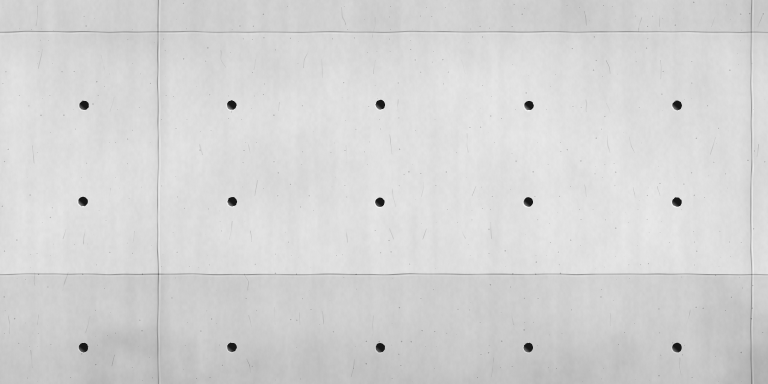
Reproduce this texture procedurally as a Shadertoy shader.

```glsl
// Cast concrete wall: large panels with fine seams, rows of tie holes, stains, pits and scratches.

// Layout, in units of the canvas height
const vec2  SEAM_ORIGIN = vec2(0.411, 0.286);
const vec2  PANEL_SIZE  = vec2(1.545, 0.631);
const float HOLE_PITCH  = 0.38625;              // four holes across a panel
const vec2  HOLE_DROPS  = vec2(0.191, 0.443);   // hole rows below the panel top
const float HOLE_RADIUS = 0.0122;
const float HOLE_JITTER = 0.003;
const float SEAM_HALF_WIDTH = 0.0013;

// Tones
const vec3  TINT        = vec3(1.0);
const float MAIN_TONE   = 0.875;
const float OUTER_TONE  = 0.815;
const float HOLE_DARK   = 0.09;
const float HOLE_LIT    = 0.55;

// Wear
const float CLOUD_AMOUNT   = 0.075;
const float STREAK_AMOUNT  = 0.045;
const float GRAIN_AMOUNT   = 0.035;
const float PIT_AMOUNT     = 0.16;
const float SCRATCH_AMOUNT = 0.13;

float hash(vec2 p) {
    return fract(sin(dot(p, vec2(127.1, 311.7))) * 43758.5453);
}

vec2 hash2(vec2 p) {
    return vec2(hash(p), hash(p + 17.3));
}

float noise(vec2 p) {
    vec2 i = floor(p), f = fract(p);
    f = f * f * (3.0 - 2.0 * f);
    return mix(mix(hash(i), hash(i + vec2(1, 0)), f.x),
               mix(hash(i + vec2(0, 1)), hash(i + vec2(1, 1)), f.x), f.y);
}

float fbm(vec2 p) {
    float sum = 0.0, gain = 0.5;
    for (int i = 0; i < 5; i++) {
        sum += gain * noise(p);
        p = mat2(1.6, 1.2, -1.2, 1.6) * p + 5.7;
        gain *= 0.5;
    }
    return sum;
}

// Smooth coverage of a shape from its signed distance
float cover(float d, float px) {
    return clamp(0.5 - d / px, 0.0, 1.0);
}

float segment(vec2 p, vec2 a, vec2 b) {
    vec2 ab = b - a;
    return length(p - a - ab * clamp(dot(p - a, ab) / dot(ab, ab), 0.0, 1.0));
}

// Broad tone: panel rows, darkening below seams and toward the base, clouds, streaks
float concrete(vec2 p, float row, float fromTop) {
    float tone = row == 0.0 ? MAIN_TONE : OUTER_TONE;
    float stain = fbm(p * vec2(3.0, 5.0) + 9.0);
    tone -= 0.11 * stain * exp(-fromTop * 9.0) * step(0.0, row);
    tone -= 0.05 * smoothstep(0.22, 0.0, p.y);
    tone -= 0.07 * smoothstep(0.42, 0.65, fbm(p * vec2(2.2, 3.0) + 3.1)) * step(row, -1.0);
    tone += CLOUD_AMOUNT * (fbm(p * 4.0 + 21.0) - 0.48);
    tone += STREAK_AMOUNT * (fbm(p * vec2(38.0, 5.0)) - 0.48);
    tone += GRAIN_AMOUNT * (fbm(p * vec2(130.0, 90.0)) - 0.48);
    return tone;
}

// Scattered pits and short, nearly upright scratches, one candidate per cell
float blemishes(vec2 p, float px) {
    vec2 cell = floor(p * 34.0), q = fract(p * 34.0) - 0.5;
    vec2 r = hash2(cell);
    float pit = cover(length(q - 0.6 * (r - 0.5)) / 34.0 - 0.0018 * r.y, px);
    float dark = PIT_AMOUNT * pit * step(0.72, hash(cell + 4.4));

    vec2 grid = vec2(16.0, 9.0);
    cell = floor(p * grid);
    q = (fract(p * grid) - 0.5) / grid;
    r = hash2(cell + 61.0) - 0.5;
    vec2 reach = vec2(0.012 * r.x, 0.012 + 0.025 * abs(r.y));
    float d = segment(q + 0.006 * (noise(p * 45.0) - 0.5), r * 0.03 - reach, r * 0.03 + reach);
    float patchy = step(0.72, hash(cell + 8.2)) * noise(p * 60.0);
    return dark + SCRATCH_AMOUNT * patchy * cover(d - 0.0009, px);
}

void mainImage(out vec4 fragColor, in vec2 fragCoord) {
    vec2 p = fragCoord / iResolution.y;
    float px = 1.0 / iResolution.y;
    vec2 fromOrigin = p - SEAM_ORIGIN;
    float row = floor(fromOrigin.y / PANEL_SIZE.y);
    float fromTop = PANEL_SIZE.y - mod(fromOrigin.y, PANEL_SIZE.y);
    float tone = concrete(p, row, fromTop) - blemishes(p, px);

    // Seams: worn dark lines, with a pale lip beside the upright ones
    vec2 wobble = 0.003 * (vec2(noise(p.yy * 14.0), noise(p.xx * 14.0 + 7.0)) - 0.5);
    vec2 seam = mod(fromOrigin + wobble + 0.5 * PANEL_SIZE, PANEL_SIZE) - 0.5 * PANEL_SIZE;
    float wear = 0.45 + 0.55 * noise(p * 32.0);
    tone -= 0.035 * exp(-abs(seam.x) * 70.0);
    tone -= 0.24 * wear * cover(abs(seam.x) - SEAM_HALF_WIDTH, px);
    tone += 0.09 * wear * cover(abs(seam.x - 0.0045) - SEAM_HALF_WIDTH, px);
    tone -= 0.27 * wear * cover(abs(seam.y) - SEAM_HALF_WIDTH, px);
    tone += 0.04 * wear * cover(abs(seam.y + 0.0045) - SEAM_HALF_WIDTH, px);

    // Tie holes: dark bores lit at the lower left, with a chipped pale rim
    vec2 lightDir = normalize(vec2(-0.65, -0.75));
    float column = floor(fromOrigin.x / HOLE_PITCH);
    for (int i = 0; i < 2; i++) {
        vec2 id = vec2(column, row * 2.0 + float(i));
        vec2 q = vec2(mod(fromOrigin.x, HOLE_PITCH) - 0.5 * HOLE_PITCH, HOLE_DROPS[i] - fromTop);
        q -= HOLE_JITTER * (hash2(id + 31.0) - 0.5);
        float d = length(q) - HOLE_RADIUS + 0.0015 * (noise(q * 230.0 + id * 9.0) - 0.5);
        float facing = dot(q, lightDir) / HOLE_RADIUS;
        tone += 0.07 * smoothstep(0.2, 1.0, facing) * cover(d - 0.003, px);
        float lit = smoothstep(0.1, 1.1, facing) * (0.6 + 0.4 * hash(id + 2.0));
        tone = mix(tone, mix(HOLE_DARK, HOLE_LIT, lit), cover(d, px));
    }
    fragColor = vec4(TINT * clamp(tone, 0.0, 1.0), 1.0);
}
```
